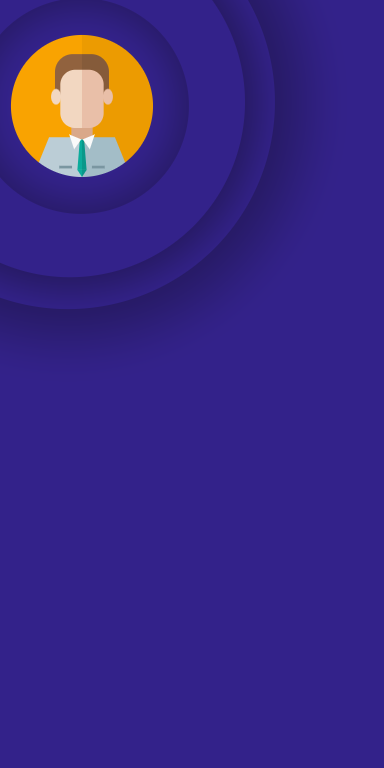
Reproduce this background procedurally as a Shadertoy shader.

```glsl
// Indigo backdrop with stacked shadowed discs and a round orange badge holding a plain bust.

const vec3 INDIGO = vec3(0.200, 0.133, 0.540);
const vec3 SHADOW = vec3(0.140, 0.095, 0.360);
const vec3 ORANGE = vec3(0.975, 0.640, 0.005);
const vec3 HAIR = vec3(0.545, 0.370, 0.235);
const vec3 SKIN = vec3(0.950, 0.845, 0.755);
const vec3 SKIN_SHADE = vec3(0.915, 0.750, 0.660);
const vec3 NECK = vec3(0.850, 0.660, 0.540);
const vec3 SHIRT = vec3(0.735, 0.805, 0.840);
const vec3 SHIRT_SHADE = vec3(0.640, 0.740, 0.780);
const vec3 POCKET = vec3(0.480, 0.590, 0.630);
const vec3 TEAL = vec3(0.040, 0.640, 0.580);

// Coverage of a signed distance, smoothed over one pixel.
float cover(float d, float px) {
    return clamp(0.5 - d / px, 0.0, 1.0);
}

float disc(vec2 p, vec2 center, float radius) {
    return length(p - center) - radius;
}

float roundBox(vec2 p, vec2 center, vec2 halfSize, float radius) {
    vec2 q = abs(p - center) - halfSize + radius;
    return length(max(q, 0.0)) + min(max(q.x, q.y), 0.0) - radius;
}

float ellipse(vec2 p, vec2 center, vec2 radii) {
    return (length((p - center) / radii) - 1.0) * min(radii.x, radii.y);
}

// Upright trapezoid; span holds its top and bottom, widths the half widths there.
float taper(vec2 p, vec2 span, vec2 widths) {
    float slope = (widths.y - widths.x) / (span.x - span.y);
    float side = abs(p.x) - widths.x - (span.x - p.y) * slope;
    return max(side / sqrt(1.0 + slope * slope), max(p.y - span.x, span.y - p.y));
}

float edgeSide(vec2 p, vec2 a, vec2 b) {
    vec2 e = normalize(b - a);
    return dot(p - a, vec2(e.y, -e.x));
}

// Counterclockwise triangle.
float triangle(vec2 p, vec2 a, vec2 b, vec2 c) {
    return max(edgeSide(p, a, b), max(edgeSide(p, b, c), edgeSide(p, c, a)));
}

// Soft shade that fades outward from a disc edge.
vec3 castShadow(vec3 color, float d, float reach, float strength) {
    return mix(color, SHADOW, strength * (1.0 - smoothstep(-0.4 * reach, reach, d)));
}

// Badge contents, in units of the badge radius with y up.
vec3 badge(vec2 p, float px) {
    float right = cover(-p.x, px);
    vec2 m = vec2(abs(p.x), p.y);
    vec3 skin = mix(SKIN, SKIN_SHADE, right);
    vec3 color = ORANGE * mix(1.0, 0.95, right);

    // Hair, ears, neck and blank head
    float hair = roundBox(p, vec2(0.0, 0.36), vec2(0.38, 0.37), 0.25);
    color = mix(color, HAIR * mix(1.04, 0.96, right), cover(max(hair, 0.11 - p.y), px));
    color = mix(color, skin, cover(ellipse(m, vec2(0.365, 0.13), vec2(0.07, 0.11)), px));
    color = mix(color, NECK, cover(roundBox(p, vec2(0.0, -0.36), vec2(0.15, 0.20), 0.02), px));
    color = mix(color, skin, cover(roundBox(p, vec2(0.0, 0.10), vec2(0.305, 0.41), 0.21), px));

    // Shirt with an open neckline
    float shirt = taper(p, vec2(-0.46, -1.1), vec2(0.45, 0.71)) - 0.02;
    float neckline = triangle(p, vec2(0.0, -0.56), vec2(0.16, -0.38), vec2(-0.16, -0.38));
    color = mix(color, mix(SHIRT, SHIRT_SHADE, right), cover(max(shirt, -neckline), px));
    color = mix(color, POCKET, cover(roundBox(m, vec2(0.23, -0.86), vec2(0.09, 0.019), 0.0), px));

    // Tie and collar
    float tie = min(taper(p, vec2(-0.47, -0.90), vec2(0.03, 0.065)),
                    taper(p, vec2(-0.90, -1.0), vec2(0.065, 0.0)));
    color = mix(color, TEAL * mix(1.05, 0.93, right), cover(tie, px));
    float collar = triangle(m, vec2(0.01, -0.47), vec2(0.11, -0.61), vec2(0.18, -0.40));
    return mix(color, vec3(0.98), cover(collar, px));
}

void mainImage(out vec4 fragColor, in vec2 fragCoord) {
    // Canvas width is 1; y runs down from the top edge.
    float px = 1.0 / iResolution.x;
    vec2 p = vec2(fragCoord.x, iResolution.y - fragCoord.y) * px;

    float outer = disc(p, vec2(0.177, 0.266), 0.539);
    float middle = disc(p, vec2(0.182, 0.266), 0.456);
    float well = disc(p, vec2(0.211, 0.276), 0.281);

    // Raised discs, each casting a shadow on the layer below
    vec3 color = castShadow(INDIGO, outer, 0.20, 0.95);
    vec3 rim = castShadow(INDIGO, middle, 0.115, 0.90);
    color = mix(color, rim, cover(outer, px));
    color = mix(color, INDIGO, cover(middle, px));

    // Sunken well, darkest along its edge
    color = mix(color, castShadow(INDIGO, -well, 0.11, 0.75), cover(well, px));

    // Badge
    const vec2 badgeCenter = vec2(0.2135, 0.276);
    const float badgeRadius = 0.185;
    vec2 local = (p - badgeCenter) * vec2(1.0, -1.0) / badgeRadius;
    float badgeMask = cover(disc(p, badgeCenter, badgeRadius), px);
    color = mix(color, badge(local, px / badgeRadius), badgeMask);

    fragColor = vec4(color, 1.0);
}
```
